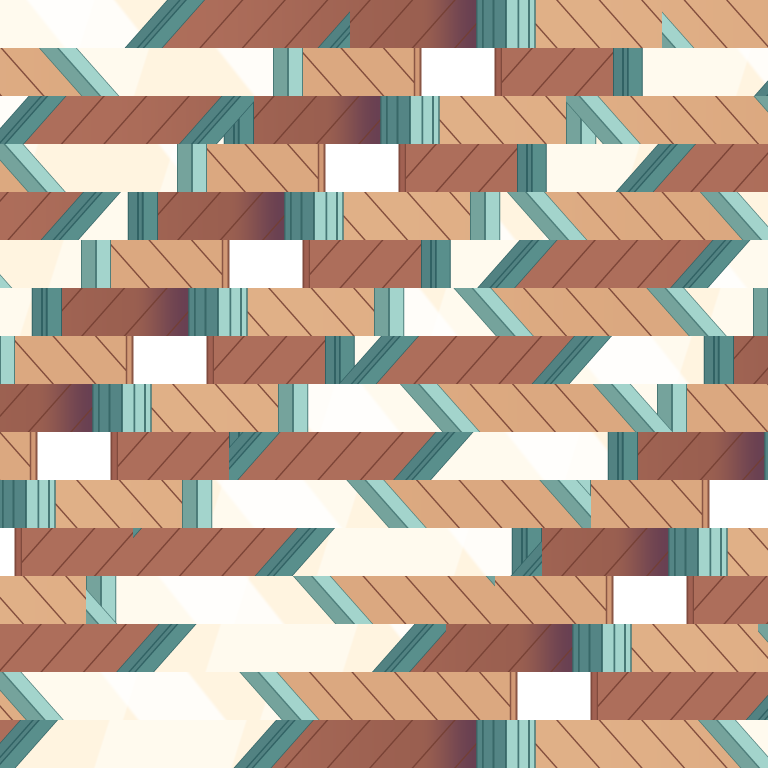
Give the GLSL for this pattern, as a Shadertoy shader.

```glsl
float stroke(float x) { return step(abs(x), 0.02); }

// Striped moulding; t runs 0..1 outward across its width.
vec3 trim(float t, float width, bool lit) {
    vec3 ink = lit ? vec3(0.25, 0.44, 0.43) : vec3(0.17, 0.36, 0.37);
    vec3 col = lit ? mix(vec3(0.46, 0.64, 0.61), vec3(0.64, 0.83, 0.80), step(0.48, t))
                   : mix(vec3(0.35, 0.56, 0.55), vec3(0.32, 0.51, 0.51), step(0.5, t));
    float lines = stroke(t * width) + stroke((t - 0.5) * width) + stroke((t - 1.0) * width);
    if (!lit) lines += stroke((t - 0.66) * width);
    return mix(col, ink, min(lines, 1.0) * 0.85);
}

// Planks hatched along the slope, shaded towards the central post.
vec3 planks(float d, float s, bool lit) {
    vec3 col = lit ? mix(vec3(0.88, 0.69, 0.53), vec3(0.86, 0.66, 0.50), smoothstep(1.0, 9.0, d))
                   : mix(vec3(0.60, 0.37, 0.31), vec3(0.68, 0.43, 0.355), smoothstep(1.0, 7.0, d));
    if (!lit) col = mix(vec3(0.41, 0.25, 0.32), col, smoothstep(0.6, 1.8, d));
    float hatch = stroke((fract(s / 0.885 + 0.3) - 0.5) * 0.885);
    return mix(col, vec3(0.45, 0.24, 0.19), hatch * 0.85);
}

// Pale glass with broad slanted reflections.
vec3 glass(float x, float y) {
    float sheen = smoothstep(-0.03, 0.03, sin(x * 1.1 + y * 0.35));
    float glint = smoothstep(0.82, 0.86, sin(x * 0.63 - y * 0.5 + 1.0));
    vec3 col = mix(vec3(1.0, 0.957, 0.88), vec3(1.0, 0.98, 0.935), sheen);
    return mix(col, vec3(1.0), glint * 0.8);
}

bool within(float x, float a, float b) { return x >= a && x < b; }

// One long ribbon, period 30, wound through sixteen rows of length 16.
vec3 ribbon(vec2 uv) {
    vec2 p = vec2(uv.x, 1.0 - uv.y) * 16.0;
    float u = (p.x + 16.0 * floor(p.y) + 4.46) / 30.0;
    float y = floor(u) + fract(p.y);
    float x = (fract(u) - 0.5) * 30.0;
    float d = abs(x);
    float s = d - 0.885 * y;
    bool lit = x > 0.0;

    vec3 col = planks(d, s, lit);

    // Panes
    bool outerPane = s > 6.27 && d < 11.15;
    bool innerPane = within(s, -3.08, 2.25) && d > 3.88;
    if (outerPane || innerPane) col = glass(x, y);

    // Upright frames
    if (within(d, 3.25, 3.88) && within(s, -3.08, 3.04)) col = trim((d - 3.25) / 0.63, 0.63, lit);
    if (within(d, 11.15, 11.77) && s > 6.27) col = trim((d - 11.15) / 0.62, 0.62, lit);

    // Sloping frames
    for (int i = 0; i < 3; i++) {
        float start = i == 0 ? 6.27 : (i == 1 ? 2.25 : -3.08);
        if (within(s, start, start + 0.79) && within(d, 3.25, 11.77))
            col = trim((s - start) / 0.79, 0.79, lit);
    }

    // Central post
    if (d < 0.62) {
        float lines = stroke(d) + stroke(d - 0.26) + stroke(d - 0.48) + stroke(d - 0.61);
        vec3 face = lit ? vec3(0.64, 0.83, 0.80) : vec3(0.33, 0.52, 0.52);
        col = mix(face, vec3(0.19, 0.38, 0.38), min(lines, 1.0) * 0.8);
    }

    // Outer edge and open gap
    if (d > 14.08) {
        col = lit ? vec3(0.82, 0.60, 0.46) : vec3(0.63, 0.38, 0.32);
        col = mix(col, vec3(0.47, 0.27, 0.22), min(stroke(d - 14.09) + stroke(d - 14.22), 1.0) * 0.8);
    }
    return d > 14.24 ? vec3(1.0) : col;
}

void mainImage(out vec4 fragColor, in vec2 fragCoord) {
    // Average a 4 by 4 grid of samples to smooth the edges.
    vec3 sum = vec3(0.0);
    for (int i = 0; i < 16; i++) {
        vec2 offset = (vec2(i % 4, i / 4) + 0.5) / 4.0 - 0.5;
        sum += ribbon((fragCoord + offset) / iResolution.xy);
    }
    fragColor = vec4(sum / 16.0, 1.0);
}
```
